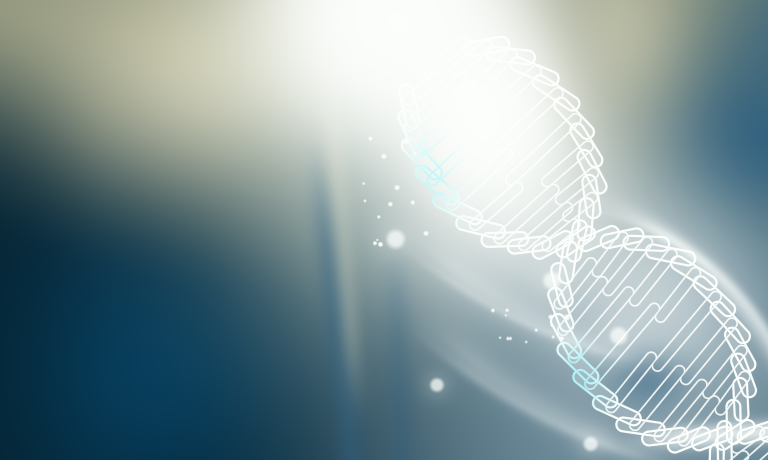
A Shadertoy shader for this background:

```glsl
// Glowing line-drawn double helix in a blue haze, with light bursts, wisps and drifting specks.

const float PI = 3.14159;
const vec3 NAVY  = vec3(0.02, 0.14, 0.20);
const vec3 BLUE  = vec3(0.02, 0.25, 0.38);
const vec3 STEEL = vec3(0.18, 0.37, 0.49);
const vec3 SLATE = vec3(0.40, 0.52, 0.58);
const vec3 MIST  = vec3(0.60, 0.68, 0.67);
const vec3 OLIVE = vec3(0.56, 0.58, 0.48);
const vec3 CREAM = vec3(0.91, 0.89, 0.78);
const vec3 WHITE = vec3(0.99, 1.00, 0.99);
const vec3 CYAN  = vec3(0.55, 0.93, 0.97);

float hash(float n) { return fract(sin(n * 12.9898) * 43758.5453); }

// Soft elliptical falloff
float glow(vec2 p, vec2 centre, vec2 radii, float strength) {
    vec2 q = (p - centre) / radii;
    return strength * exp(-dot(q, q));
}

// Overexposed glow: a bright core that rolls off smoothly
float burst(vec2 p, vec2 centre, vec2 radii, float strength) {
    return 1.0 - exp(-glow(p, centre, radii, strength));
}

float segment(vec2 p, vec2 a, vec2 b) {
    vec2 ab = b - a;
    float t = clamp(dot(p - a, ab) / dot(ab, ab), 0.0, 1.0);
    return length(p - a - ab * t);
}

float fill(float d, float px) { return 1.0 - smoothstep(-0.7 * px, 0.7 * px, d); }

// Soft bent streak from a to b that fades at both ends
float wisp(vec2 p, vec2 a, vec2 b, float bend, float width) {
    vec2 dir = normalize(b - a);
    float t = dot(p - a, dir) / length(b - a);
    float v = dot(p - a, vec2(-dir.y, dir.x)) - bend * 4.0 * t * (1.0 - t);
    float ends = smoothstep(0.0, 0.3, t) * (1.0 - smoothstep(0.7, 1.0, t));
    return ends * exp(-v * v / (width * width));
}

// Point on one strand; the strands cross wherever the phase is a multiple of PI
vec2 helix(float phase, float side) {
    float along = 0.535 / PI * (phase - 0.25 * sin(2.0 * phase));
    float across = 0.166 * side * sin(phase) - 0.03;
    return vec2(1.277, 0.493) + along * vec2(0.614, -0.79) + across * vec2(0.79, 0.614);
}

vec3 backdrop(vec2 p) {
    vec3 col = mix(NAVY, BLUE, glow(p, vec2(0.34, 0.20), vec2(0.34, 0.32), 0.85));
    col = mix(col, SLATE, smoothstep(0.4, 1.25, p.x));
    col = mix(col, OLIVE, smoothstep(0.45, 1.0, p.y + 0.22 * min(p.x, 0.7)));
    col = mix(col, STEEL, glow(p, vec2(1.66, 0.69), vec2(0.26, 0.24), 0.95));
    col = mix(col, STEEL, glow(p, vec2(1.72, 0.95), vec2(0.17, 0.25), 0.6));
    col = mix(col, CREAM, glow(p, vec2(0.52, 0.84), vec2(0.36, 0.25), 0.75));
    col = mix(col, CREAM, glow(p, vec2(1.36, 0.93), vec2(0.14, 0.2), 0.45));
    // Pale mist that spreads down from the light
    col = mix(col, MIST, glow(p, vec2(0.82, 0.56), vec2(0.33, 0.34), 0.75));
    col = mix(col, NAVY, 0.5 * smoothstep(0.25, -0.1, p.x) * smoothstep(1.0, 0.5, p.y));
    // Vertical shafts of light and shade
    col = mix(col, STEEL, 0.5 * wisp(p, vec2(0.68, 0.76), vec2(0.80, -0.3), 0.0, 0.028));
    col = mix(col, CREAM, 0.25 * wisp(p, vec2(0.71, 0.90), vec2(0.78, 0.05), 0.0, 0.025));
    col = mix(col, STEEL, 0.3 * wisp(p, vec2(0.86, 0.55), vec2(0.88, -0.3), 0.0, 0.03));
    // White burst and the haze it leaves around the helix
    col = mix(col, WHITE, burst(p, vec2(1.12, 0.56), vec2(0.23, 0.22), 1.3));
    col = mix(col, WHITE, burst(p, vec2(1.43, 0.33), vec2(0.20, 0.22), 0.85));
    col = mix(col, WHITE, burst(p, vec2(0.86, 0.97), vec2(0.23, 0.24), 4.0));
    col = mix(col, WHITE, burst(p, vec2(1.06, 0.74), vec2(0.14, 0.17), 3.0));
    return mix(col, STEEL, glow(p, vec2(1.41, 0.17), vec2(0.09, 0.06), 0.5));
}

vec3 addWisps(vec3 col, vec2 p) {
    float light = 0.0;
    for (int i = 0; i < 3; i++) {
        float k = float(i);
        vec2 drift = vec2(0.016, 0.022) * k;
        light += 0.16 * wisp(p, vec2(0.85, 0.49) + drift, vec2(1.42, 0.21), -0.045, 0.010 + 0.012 * k);
        light += 0.14 * wisp(p, vec2(0.87, 0.31) + drift, vec2(1.50, -0.02), -0.05, 0.012 + 0.012 * k);
        light += 0.24 * wisp(p, vec2(1.22, 0.56) + drift, vec2(1.76, 0.03), 0.13 - 0.02 * k, 0.012 + 0.005 * k);
    }
    light += 0.7 * wisp(p, vec2(1.34, 0.04), vec2(1.95, 0.08), 0.0, 0.025);
    return mix(col, WHITE, min(light, 0.85));
}

// x: line coverage, y: translucent ribbon coverage
vec2 helixCoverage(vec2 p, float px) {
    vec2 cover = vec2(0.0);
    for (int i = 0; i < 27; i++) {
        float phase = -2.6 + 0.27 * float(i);
        for (float side = -1.0; side < 2.0; side += 2.0) {
            vec2 a = helix(phase, side), b = helix(phase + 0.32, side);
            vec2 tilt = (0.006 + 0.008 * hash(phase + side)) * normalize(vec2(a.y - b.y, b.x - a.x));
            float link = segment(p, a - tilt, b + tilt) - 0.015;
            cover = max(cover, vec2(fill(abs(link) - 0.0024, px), fill(link, px)));
        }
        // Broken rungs in two offset halves, left out near the crossings
        float s = sin(phase), lean = 0.1 * sign(s);
        vec2 a = helix(phase - lean, 1.0), b = helix(phase + lean, -1.0);
        vec2 middle = mix(a, b, mix(0.35, 0.65, hash(phase + 7.0)));
        vec2 jog = vec2(0.007, -0.009);
        float rung = min(segment(p, a, middle + jog), segment(p, middle - jog, b)) - 0.0115;
        cover.x = max(cover.x, 0.9 * fill(abs(rung) - 0.0019, px) * step(0.4, abs(s)));
    }
    return cover;
}

// Bright specks scattered round a centre
float specks(vec2 p, vec2 centre, vec2 spread, float seed, float px) {
    float light = 0.0;
    for (int i = 0; i < 14; i++) {
        float k = seed + float(i) * 3.0;
        vec2 at = centre + spread * (2.0 * vec2(hash(k), hash(k + 1.0)) - 1.0);
        light = max(light, fill(length(p - at) - mix(0.002, 0.006, hash(k + 2.0)), 1.5 * px));
    }
    return light;
}

float orb(vec2 p, vec2 centre, float radius) {
    float d = length(p - centre);
    return 0.7 * (1.0 - smoothstep(0.5 * radius, 1.15 * radius, d)) + 0.2 * exp(-d * d / (4.0 * radius * radius));
}

void mainImage(out vec4 fragColor, in vec2 fragCoord) {
    float px = 1.0 / iResolution.y;
    vec2 p = fragCoord * px;
    vec3 col = addWisps(backdrop(p), p);

    // Helix with cyan accents on its left bends
    vec2 cover = helixCoverage(p, px);
    float accent = glow(p, vec2(0.94, 0.61), vec2(0.06, 0.09), 0.5) + glow(p, vec2(1.26, 0.18), vec2(0.06, 0.08), 0.7);
    col = mix(col, WHITE, 0.2 * cover.y);
    col = mix(col, mix(WHITE, CYAN, accent), cover.x);

    // Floating dust and orbs
    float dust = specks(p, vec2(0.86, 0.58), vec2(0.07, 0.13), 3.0, px);
    dust = max(dust, specks(p, vec2(1.14, 0.28), vec2(0.10, 0.05), 71.0, px));
    dust += orb(p, vec2(0.86, 0.48), 0.023) + orb(p, vec2(1.20, 0.39), 0.022);
    dust += orb(p, vec2(0.95, 0.163), 0.017) + orb(p, vec2(1.284, 0.035), 0.018);
    dust += orb(p, vec2(1.345, 0.27), 0.022);
    fragColor = vec4(mix(col, WHITE, min(0.85 * dust, 1.0)), 1.0);
}
```
